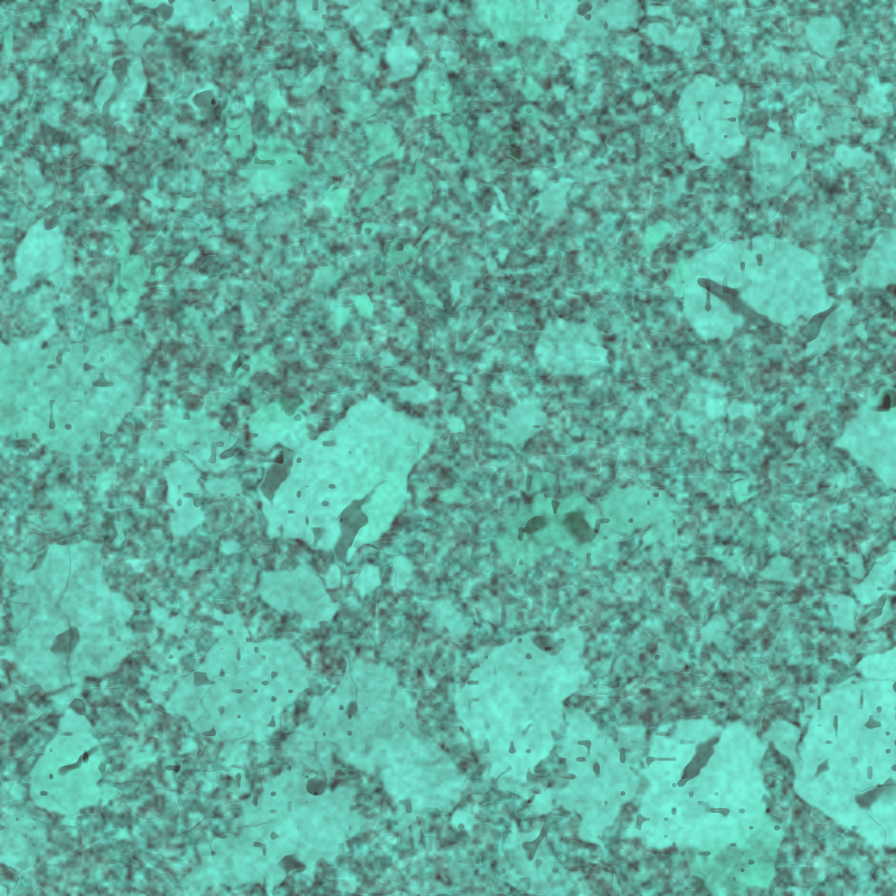
This texture is drawn by a three.js fragment shader. Its source:

```glsl
// Turquoise breccia: angular bright stone fragments set in a dark, fine-grained matrix.
varying vec2 vUv;

#define DARK vec3(0.32, 0.47, 0.44)
#define LIGHT vec3(0.45, 0.89, 0.81)
#define MATRIX_TONE 0.36
#define CLAST_TONE 0.92
#define GRAIN_CONTRAST 1.75
#define CLAST_SCALE 5.6
#define EDGE_WIDTH 0.006
#define PIT_DEPTH 0.75
#define SIDES 6

float hash(vec2 p) {
  vec3 q = fract(vec3(p.xyx) * 0.1031);
  q += dot(q, q.yzx + 33.33);
  return fract((q.x + q.y) * q.z);
}

float noise(vec2 p) {
  vec2 i = floor(p), f = fract(p);
  f = f * f * (3.0 - 2.0 * f);
  return mix(mix(hash(i), hash(i + vec2(1.0, 0.0)), f.x),
             mix(hash(i + vec2(0.0, 1.0)), hash(i + vec2(1.0, 1.0)), f.x), f.y);
}

vec2 noise2(vec2 p) {
  return vec2(noise(p), noise(p + 71.7)) - 0.5;
}

mat2 rotation(float a) {
  float c = cos(a), s = sin(a);
  return mat2(c, -s, s, c);
}

// Signed distance bound of a random convex polygon
float polygon(vec2 p, float radius, vec2 id) {
  float d = -1.0;
  for (int k = 0; k < SIDES; k++) {
    float n = float(k);
    float a = 6.2832 * (n + 0.7 * hash(id + n * 3.7)) / float(SIDES);
    float reach = radius * (0.65 + 0.35 * hash(id + n * 5.3 + 40.0));
    d = max(d, dot(p, vec2(cos(a), sin(a))) - reach);
  }
  return d;
}

// Lays one size of fragments over the tone; x = tone, y = fragment coverage
vec2 addClasts(vec2 base, vec2 p, float scale, float upperShare, float lowerShare, float solidity) {
  vec2 g = p * scale;
  for (int j = -1; j <= 1; j++) {
    for (int i = -1; i <= 1; i++) {
      vec2 cell = floor(g) + vec2(float(i), float(j));
      vec2 id = cell + scale * 13.0 + 50.0;
      float share = mix(lowerShare, upperShare, smoothstep(0.33, 0.5, (cell.y + 0.5) / scale));
      if (hash(id) > share) continue;

      vec2 center = cell + 0.5 + 0.7 * (vec2(hash(id + 11.0), hash(id + 23.0)) - 0.5);
      vec2 q = rotation(3.1416 * hash(id + 31.0)) * (g - center);
      q.y *= 1.0 + 0.6 * hash(id + 37.0);
      float d = polygon(q, mix(0.32, 0.58, hash(id + 43.0)), id) / scale;

      float opacity = mix(solidity, 1.0, hash(id + 53.0));
      float inside = (1.0 - smoothstep(-EDGE_WIDTH, 0.3 * EDGE_WIDTH, d)) * opacity;
      float rim = smoothstep(-0.003, 0.003, d) * (1.0 - smoothstep(0.003, 0.009, d));
      float tone = CLAST_TONE + 0.28 * (hash(id + 61.0) - 0.55);
      base.x -= 0.1 * rim * opacity;
      base = mix(base, vec2(tone, 1.0), inside);
    }
  }
  return base;
}

void main() {
  vec2 p = vUv;
  vec2 warped = p + 0.024 * noise2(p * 17.0) + 0.011 * noise2(p * 55.0) + 0.005 * noise2(p * 120.0);

  // Speckled matrix with swirling dark and pale fibres
  float grain = 0.45 * noise(p * 145.0) + 0.3 * noise(p * 83.0 + 9.0) + 0.25 * noise(p * 235.0 + 5.0) - 0.5;
  float patches = noise(p * 9.0 + 3.0) - 0.5;
  vec2 swirl = warped * vec2(46.0, 68.0);
  float darkFibre = 1.0 - smoothstep(0.0, 0.1, abs(noise(swirl) - 0.5));
  float paleFibre = 1.0 - smoothstep(0.0, 0.07, abs(noise(swirl * 0.8 + 31.0) - 0.5));
  float ground = MATRIX_TONE + GRAIN_CONTRAST * grain + 0.22 * patches;
  ground += 0.2 * paleFibre - 0.17 * darkFibre;

  // Fragments from crumbs to large blocks
  vec2 stone = vec2(ground, 0.0);
  stone = addClasts(stone, warped, CLAST_SCALE * 7.0, 0.38, 0.38, 0.25);
  stone = addClasts(stone, warped, CLAST_SCALE * 3.7, 0.42, 0.42, 0.3);
  stone = addClasts(stone, warped, CLAST_SCALE * 1.9, 0.42, 0.5, 0.5);
  stone = addClasts(stone, warped, CLAST_SCALE, 0.32, 0.8, 0.75);
  float tone = stone.x;
  float cover = stone.y;

  // Mottling, pinholes, slots and hairline cracks inside the fragments
  float mottling = 0.24 * (noise(p * 27.0) - 0.5) + 0.55 * grain;
  float pinholes = smoothstep(0.76, 0.9, noise(p * 105.0 + 17.0)) * smoothstep(0.35, 0.7, noise(p * 14.0));
  vec2 slant = rotation(0.8) * warped;
  float slots = smoothstep(0.82, 0.91, noise(slant * vec2(24.0, 48.0) + 61.0));
  float cracks = 1.0 - smoothstep(0.0, 0.03, abs(noise(warped * 19.0 + 47.0) - 0.5));
  cracks *= smoothstep(0.45, 0.75, noise(p * 12.0 + 83.0));
  tone += cover * (mottling - PIT_DEPTH * pinholes - 0.9 * slots - 0.3 * cracks);

  // Tone to colour, with greener fragments and a warmer matrix
  vec3 color = mix(DARK, LIGHT, clamp(tone, -0.5, 1.16));
  float greenness = smoothstep(0.55, 0.85, noise(p * 7.0 + 19.0)) * cover;
  color += greenness * vec3(-0.05, -0.02, -0.06);
  color.r += 0.07 * (1.0 - cover) * (noise(p * 75.0 + 29.0) - 0.45);
  gl_FragColor = vec4(color, 1.0);
}
```
